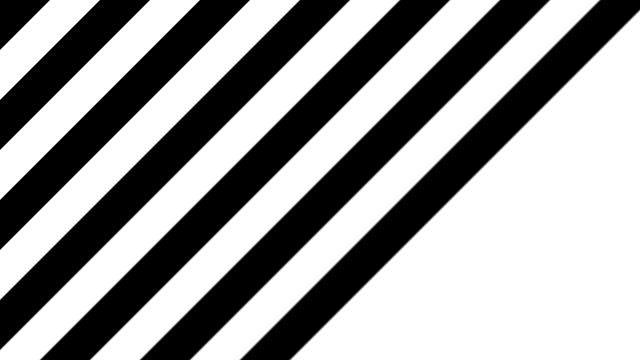
This pattern is drawn by a Shadertoy shader. Its source:

```glsl
// Seven black diagonal bands on white, rising to the right and starting at the
// upper left corner. Each pixel finds its nearest band by rounding its diagonal
// coordinate; clamping the band index leaves the lower right corner blank.

const float PERIOD = 5.0 / 18.0;      // band spacing along an edge, in canvas heights
const float BAND_FRACTION = 0.5;      // black share of each period
const float BAND_COUNT = 7.0;
const float SOFT_NEAR = 0.002;        // edge half-blur at the first band
const float SOFT_FAR = 0.0065;        // edge half-blur at the last band
const vec3 PAPER = vec3(1.0);
const vec3 INK = vec3(0.0);

// Signed distance along the diagonal axis to the nearest band, negative inside.
float bandDistance(float diagonal) {
    float halfBand = 0.5 * BAND_FRACTION;
    float phase = diagonal / PERIOD - halfBand;
    float index = clamp(floor(phase + 0.5), 0.0, BAND_COUNT - 1.0);
    return (abs(phase - index) - halfBand) * PERIOD;
}

void mainImage(out vec4 fragColor, in vec2 fragCoord) {
    vec2 uv = fragCoord / iResolution.y;

    // Zero at the upper left corner, growing toward the lower right
    float diagonal = uv.x + 1.0 - uv.y;

    // Edges soften gradually across the canvas, never below one pixel
    float travel = clamp(diagonal / (PERIOD * BAND_COUNT), 0.0, 1.0);
    float softness = max(mix(SOFT_NEAR, SOFT_FAR, travel), 0.7 / iResolution.y);

    float ink = 1.0 - smoothstep(-softness, softness, bandDistance(diagonal));
    fragColor = vec4(mix(PAPER, INK, ink), 1.0);
}
```
